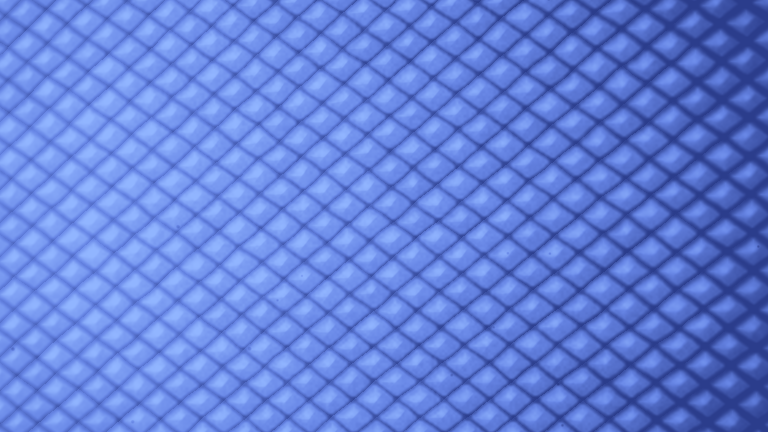
Write a WebGL 1 fragment shader that draws this texture.

```glsl
precision highp float;
// Embossed blue sheet: a diagonal lattice of rounded pillow diamonds in dark grooves.
// A gently warped grid gives perspective; each cell gets facets, a glint and wear,
// while side light, soft focus and fine grain vary over the whole sheet.

uniform vec2 u_resolution;

const vec2 PERIOD = vec2(0.104, 0.082);      // diamond width and height, canvas heights
const vec2 NODE = vec2(0.020, -0.015);       // one groove crossing, from the centre
const float SPREAD = 0.075;                  // cells widen towards the right
const float TILT = 0.040;                    // rows climb to the right
const float GROOVE = 0.085;                  // groove half width, in cell sides
const float CORNER = 0.17;                   // pillow corner radius
const float CELL_SIDE = 0.066;               // cell side, canvas heights
const float SPECK_GRID = 9.0;                // speck cells per canvas height
const vec3 SHADOW = vec3(0.17, 0.24, 0.55);
const vec3 BODY = vec3(0.40, 0.52, 0.90);
const vec3 LIGHT = vec3(0.57, 0.71, 1.00);

float hash(vec2 p) {
  vec3 q = fract(vec3(p.xyx) * 0.1031);
  q += dot(q, q.yzx + 33.33);
  return fract((q.x + q.y) * q.z);
}

float noise(vec2 p) {
  vec2 i = floor(p);
  vec2 f = fract(p);
  f = f * f * (3.0 - 2.0 * f);
  return mix(mix(hash(i), hash(i + vec2(1.0, 0.0)), f.x),
             mix(hash(i + vec2(0.0, 1.0)), hash(i + 1.0), f.x), f.y);
}

// Canvas position to lattice coordinates; grooves lie on whole numbers.
vec2 lattice(vec2 p) {
  vec2 q = p - NODE;
  q.y -= TILT * q.x * (1.0 - 0.5 * q.x);
  q.x += 0.03 * q.y;
  vec2 g = q / PERIOD * vec2(1.0 - SPREAD * q.x, 1.0 - 0.09 * q.x);
  return vec2(g.x + g.y, g.x - g.y);
}

float roundedBox(vec2 p, float halfSide, float radius) {
  vec2 d = abs(p) - halfSide + radius;
  return length(max(d, 0.0)) + min(max(d.x, d.y), 0.0) - radius;
}

// Relief brightness of one pillow, c runs from -0.5 to 0.5.
float pillow(vec2 c, vec2 id, float blur) {
  float up = c.x - c.y;
  float side = c.x + c.y;
  float edge = roundedBox(c, 0.5 - 0.25 * GROOVE, CORNER);
  float groove = smoothstep(-GROOVE - blur, 0.02 + 0.4 * blur, edge);
  float rim = smoothstep(-0.30, -0.02, edge);

  // Blunt peak: a bright left face beside a darker lower right face.
  vec2 peak = c - 0.10 * (vec2(hash(id + 7.0), hash(id + 19.0)) - 0.5);
  float rise = peak.x - peak.y;
  float lean = peak.x + peak.y;
  float soft = 0.04 + blur;
  float inside = 1.0 - smoothstep(-0.28, -0.10, edge);
  float face = smoothstep(-soft, soft, rise * 0.7 - lean + 0.03);
  float fold = smoothstep(-soft, soft, rise + 0.10);
  float relief = inside * (0.10 * face * fold - 0.06 * (1.0 - face));
  float glint = exp(-dot(peak - vec2(0.02, -0.11), peak - vec2(0.02, -0.11)) * 60.0);

  vec2 nodeGap = 0.5 - abs(c);
  float node = exp(-dot(nodeGap, nodeGap) / (0.012 + 0.04 * blur));
  return 0.07 * up - 0.05 * side + relief + 0.09 * glint
       - 0.10 * rim - 0.27 * groove - 0.10 * node;
}

// Sparse dark dust, one possible grain in each coarse cell.
float specks(vec2 p) {
  vec2 g = p * SPECK_GRID;
  vec2 id = floor(g);
  vec2 at = 0.2 + 0.6 * vec2(hash(id + 3.0), hash(id + 41.0));
  float size = 0.018 + 0.018 * hash(id + 11.0);
  float aa = SPECK_GRID / u_resolution.y;
  float dotMask = 1.0 - smoothstep(size - aa, size + aa, length(fract(g) - at));
  return dotMask * step(0.86, hash(id + 73.0));
}

void main() {
  vec2 p = (gl_FragCoord.xy - 0.5 * u_resolution) / u_resolution.y;

  // Focus is sharpest along a band through the middle.
  float defocus = smoothstep(0.15, 0.95, abs(p.x + 0.12 * p.y));
  float blur = 0.08 * defocus + 0.7 / (u_resolution.y * CELL_SIDE);

  // Grooves waver slightly, as in pressed plastic.
  vec2 waver = vec2(noise(p * 24.0), noise(p * 24.0 + 57.0)) - 0.5;
  vec2 st = lattice(p) + 0.07 * waver;
  vec2 id = floor(st);
  float relief = pillow(fract(st) - 0.5, id, blur);

  // Light enters from the left and fades to the right and the corners.
  float tone = 0.69 - 0.28 * p.x - 0.08 * p.x * p.x;
  tone -= 0.35 * p.y * p.y + 0.12 * smoothstep(0.65, 1.0, length(p));
  float contrast = 1.02 + 0.18 * p.x;

  // Cell to cell variation, surface mottling, grain and dust.
  float wear = 0.06 * (hash(id) - 0.5) + 0.06 * (noise(p * 70.0) - 0.5);
  wear += (1.0 - 0.7 * defocus) * 0.07 * (noise(p * 160.0) - 0.5);
  tone += contrast * relief + wear - 0.22 * specks(p);

  vec3 color = mix(SHADOW, BODY, smoothstep(-0.1, 0.62, tone));
  color = mix(color, LIGHT, smoothstep(0.45, 1.0, tone));
  gl_FragColor = vec4(color, 1.0);
}
```
